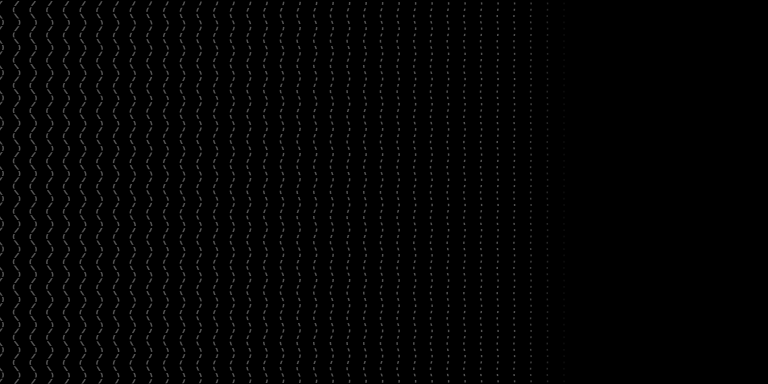
A Shadertoy shader for this pattern:

```glsl
// Dashed vertical waves, evenly spaced on black, calming from left to right.
// Each column is a sine curve cut into dashes; swing, dash length and
// brightness all shrink with the column's distance from the left edge.

const float TAU = 6.2831853;
const float COLUMN_GAP = 0.0432;   // lengths are in canvas heights
const float WAVE_LENGTH = 0.0656;
const float CREST_HEIGHT = 0.0234; // height of the lowest right-hand crest
const float COLUMN_DRIFT = 0.01;   // phase gained per column
const float DASHES_PER_WAVE = 4.0;
const float MAX_SWING = 0.0083;
const float HALF_WIDTH = 0.0019;
const float REACH = 1.52;          // where the waves have died out
const vec3 DASH_COLOR = vec3(0.33);

// Distance to a vertical sine curve, corrected for its slope
float waveDistance(float x, float phase, float swing) {
    float slope = swing * TAU / WAVE_LENGTH * sin(TAU * phase);
    return abs(x - swing * cos(TAU * phase)) / sqrt(1.0 + slope * slope);
}

// Soft repeated dashes centred on whole values of the phase
float dashMask(float phase, float duty, float blur) {
    float fromCentre = abs(fract(phase + 0.5) - 0.5);
    return clamp((0.5 * duty - fromCentre) / blur + 0.5, 0.0, 1.0);
}

void mainImage(out vec4 fragColor, in vec2 fragCoord) {
    vec2 p = fragCoord / iResolution.y;
    float pixel = 1.0 / iResolution.y;

    // Nearest column and its remaining strength
    float column = round(p.x / COLUMN_GAP);
    float columnX = column * COLUMN_GAP;
    float strength = clamp(1.0 - columnX / REACH, 0.0, 1.0);

    // Curve
    float rowPhase = (p.y - CREST_HEIGHT) / WAVE_LENGTH;
    float wavePhase = rowPhase + column * COLUMN_DRIFT;
    float dist = waveDistance(p.x - columnX, wavePhase, MAX_SWING * strength);
    float line = clamp((HALF_WIDTH - dist) / pixel + 0.5, 0.0, 1.0);

    // Dashes, shrinking to dots on the right
    float duty = mix(0.25, 0.8, strength);
    float blur = pixel * DASHES_PER_WAVE / WAVE_LENGTH;
    float dash = dashMask(rowPhase * DASHES_PER_WAVE, duty, blur);

    float fade = smoothstep(0.0, 0.13, strength);
    fragColor = vec4(DASH_COLOR * line * dash * fade, 1.0);
}
```
